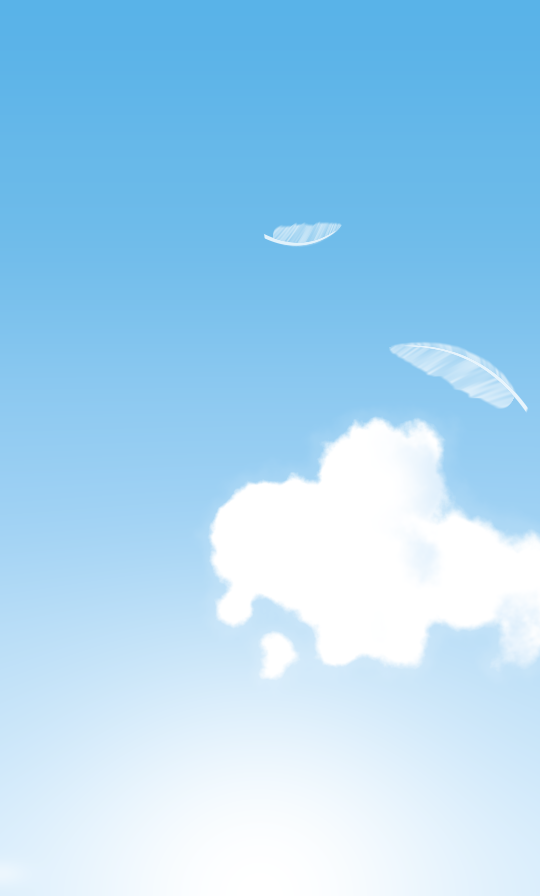
This background is drawn by a Shadertoy shader. Its source:

```glsl
// Soft blue sky with a low white glow, one billowing cloud and two drifting feathers.

const vec3 WHITE = vec3(1.0);
const vec3 CLOUD_SHADE = vec3(0.80, 0.90, 0.98);
const int PUFFS = 11;

float hash(vec2 cell) {
    vec3 q = fract(vec3(cell.xyx) * 0.1031);
    q += dot(q, q.yzx + 33.33);
    return fract((q.x + q.y) * q.z);
}

float noise(vec2 p) {
    vec2 cell = floor(p), f = fract(p);
    f = f * f * (3.0 - 2.0 * f);
    float low = mix(hash(cell), hash(cell + vec2(1, 0)), f.x);
    float high = mix(hash(cell + vec2(0, 1)), hash(cell + vec2(1, 1)), f.x);
    return mix(low, high, f.y);
}

// Layered noise centred on zero
float fbm(vec2 p) {
    float sum = 0.0, gain = 0.5;
    for (int i = 0; i < 5; i++) {
        sum += gain * (noise(p) - 0.5);
        p = mat2(1.6, 1.2, -1.2, 1.6) * p + 7.3;
        gain *= 0.5;
    }
    return sum;
}

float smoothMin(float a, float b, float k) {
    float h = max(k - abs(a - b), 0.0) / k;
    return min(a, b) - h * h * k * 0.25;
}

// Vertical blue ramp whitened by a radial glow at the lower edge
vec3 skyColor(vec2 p) {
    vec3 sky = mix(vec3(0.83, 0.92, 0.985), vec3(0.74, 0.875, 0.97), smoothstep(0.0, 0.27, p.y));
    sky = mix(sky, vec3(0.59, 0.805, 0.95), smoothstep(0.2, 0.52, p.y));
    sky = mix(sky, vec3(0.42, 0.73, 0.915), smoothstep(0.45, 0.8, p.y));
    sky = mix(sky, vec3(0.35, 0.70, 0.91), smoothstep(0.75, 1.0, p.y));
    float r = length(p - vec2(0.29, 0.0)) / 0.24;
    return mix(sky, WHITE, exp(-r * r));
}

// Signed distance to the merged round puffs (centre, radius)
float cloudDistance(vec2 p) {
    vec3 puffs[PUFFS] = vec3[PUFFS](
        vec3(0.312, 0.394, 0.076), vec3(0.423, 0.453, 0.079), vec3(0.475, 0.499, 0.029),
        vec3(0.417, 0.349, 0.083), vec3(0.514, 0.362, 0.068), vec3(0.312, 0.268, 0.020),
        vec3(0.378, 0.275, 0.022), vec3(0.449, 0.277, 0.026), vec3(0.586, 0.349, 0.056),
        vec3(0.579, 0.286, 0.032), vec3(0.260, 0.323, 0.020));
    float d = 1.0;
    for (int i = 0; i < PUFFS; i++)
        d = smoothMin(d, length(p - puffs[i].xy) - puffs[i].z, 0.015);
    return d;
}

vec3 addCloud(vec3 color, vec2 p, float pixel) {
    vec2 warp = vec2(fbm(p * 24.0), fbm(p * 24.0 + 40.0)) * 0.022;
    float d = cloudDistance(p + warp) + 0.022 * fbm(p * 45.0);
    float softness = 0.006 + 0.009 * smoothstep(0.4, 0.56, p.x);
    float cover = 1.0 - smoothstep(-softness, 0.004 + pixel, d);
    float haze = 0.12 * (1.0 - smoothstep(0.0, 0.022, d));
    // Blue hollows gather on the right and near the rim
    float hollow = smoothstep(-0.02, 0.25, fbm(p * 19.0 + 3.0));
    hollow *= smoothstep(0.40, 0.52, p.x) * smoothstep(-0.075, -0.005, d);
    vec3 body = mix(WHITE, CLOUD_SHADE, 0.75 * hollow);
    return mix(color, body, max(cover, haze));
}

// Feather from quill to tip; bend bows the spine, widths are the vane on its (left, right)
vec3 addFeather(vec3 color, vec2 p, vec2 quill, vec2 tip, float bend, vec2 widths, float pixel) {
    float len = distance(quill, tip);
    vec2 axis = (tip - quill) / len;
    vec2 q = p - quill;
    float t = dot(q, axis) / len;
    float side = dot(q, vec2(-axis.y, axis.x)) - bend * 4.0 * t * (1.0 - t);
    float along = clamp((t - 0.1) / 0.9, 0.0, 1.0);
    float profile = 1.9 * pow(along, 0.35) * pow(1.0 - along, 0.65);
    float width = profile * (side > 0.0 ? widths.x : widths.y);
    float reach = abs(side);

    // Slanted barbs fade from the spine to a soft rim
    float slant = t - 0.8 * reach / len;
    float barbs = noise(vec2(slant * 48.0, reach * 30.0));
    float edge = width * (0.92 + 0.16 * noise(vec2(slant * 26.0, 5.0)));
    float inside = (1.0 - smoothstep(edge - 0.003, edge + pixel, reach)) * step(0.001, width);
    float vane = inside * (0.24 + 0.36 * barbs + 0.12 * reach / max(width, 0.001));

    float stem = mix(0.0022, 0.0006, clamp(t, 0.0, 1.0));
    float spine = 1.0 - smoothstep(stem - 0.5 * pixel, stem + pixel, reach);
    spine *= smoothstep(-0.02, 0.0, t) * (1.0 - smoothstep(0.85, 1.0, t));
    return mix(color, WHITE, max(vane, 0.8 * spine));
}

void mainImage(out vec4 fragColor, in vec2 fragCoord) {
    vec2 p = fragCoord / iResolution.y;
    float pixel = 1.0 / iResolution.y;
    vec3 color = skyColor(p);

    // Faint wisp in the lower left corner
    vec2 wisp = (p - vec2(0.0, 0.025)) / vec2(0.03, 0.014);
    color = mix(color, WHITE, 0.45 * exp(-dot(wisp, wisp)));

    color = addCloud(color, p, pixel);
    color = addFeather(color, p, vec2(0.296, 0.736), vec2(0.382, 0.748), -0.014, vec2(0.023, 0.003), pixel);
    color = addFeather(color, p, vec2(0.587, 0.544), vec2(0.434, 0.613), -0.024, vec2(0.036, 0.009), pixel);
    fragColor = vec4(color, 1.0);
}
```
